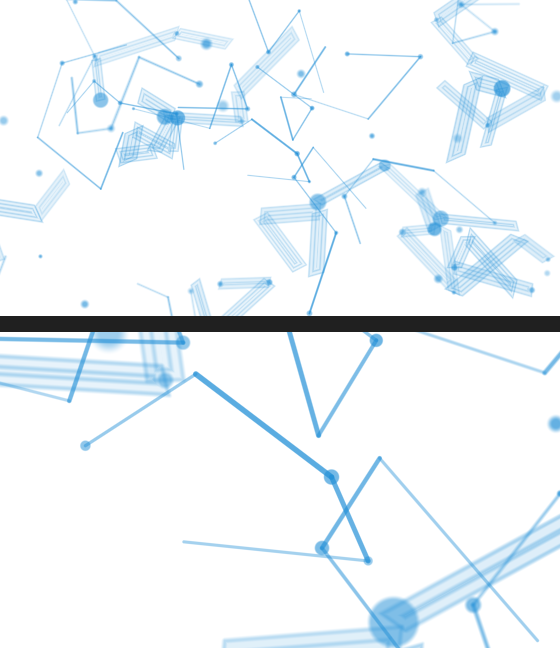
Top: the whole. Bottom: its middle third, enlarged.
Give the GLSL for this background, as a Shadertoy shader.

```glsl
// Pale blue network of thin chains, stranded ribbons and soft nodes on white
#define COLUMNS 7
#define ROWS 4
#define LINKS 4
#define INK vec3(0.13, 0.56, 0.84)
#define LINE_HALF_WIDTH 0.0021
#define STRAND_GAP 0.0125
#define RIBBON_SHARE 0.62
#define CALM_RADIUS 0.27
#define MAX_BLUR 0.0065
#define SEED 41.0

vec3 hash3(float n) {
    vec3 p = fract((n + SEED) * vec3(0.1031, 0.1030, 0.0973));
    p += dot(p, p.yzx + 33.33);
    return fract((p.xxy + p.yzz) * p.zyx);
}

// Coverage of a shape edge at distance d, softened by blur
float cover(float d, float halfWidth, float blur) {
    return 1.0 - smoothstep(halfWidth - blur, halfWidth + blur, d);
}

// Coordinates along and across the link from a to b, from its middle
vec2 linkSpace(vec2 p, vec2 a, vec2 b) {
    vec2 dir = normalize(b - a);
    vec2 q = p - 0.5 * (a + b);
    return vec2(dot(q, dir), dot(q, vec2(-dir.y, dir.x)));
}

float boxDistance(vec2 q, vec2 halfSize) {
    vec2 e = abs(q) - halfSize;
    return length(max(e, 0.0)) + min(max(e.x, e.y), 0.0);
}

// Nested outlines with a faint fill, like parallel strands joined at the ends
float ribbon(vec2 q, float halfLength, vec3 rnd, float blur) {
    q.x += (rnd.x - 0.5) * 1.6 * q.y;
    float d = boxDistance(q, vec2(halfLength, mix(0.013, 0.026, rnd.y)));
    float gap = STRAND_GAP * mix(0.8, 1.1, rnd.z);
    float ring = abs(d + gap * floor(clamp(-d / gap, 0.0, 1.6) + 0.5));
    float fill = cover(d, 0.0, blur) * mix(0.08, 0.18, rnd.z);
    float strands = cover(ring, LINE_HALF_WIDTH, blur) * mix(0.2, 0.38, rnd.x);
    return 1.0 - (1.0 - fill) * (1.0 - strands);
}

float thinLine(vec2 q, float halfLength, vec3 rnd, float blur) {
    float d = length(vec2(max(abs(q.x) - halfLength, 0.0), q.y));
    float halfWidth = LINE_HALF_WIDTH * mix(0.75, 1.5, rnd.x * rnd.x);
    return cover(d, halfWidth, blur) * mix(0.35, 0.8, rnd.x);
}

float node(vec2 p, vec2 center, float radius, float blur) {
    return cover(length(p - center), radius, min(blur, radius));
}

void mainImage(out vec4 fragColor, in vec2 fragCoord) {
    vec2 p = fragCoord / iResolution.y;
    vec2 size = vec2(iResolution.x / iResolution.y, 1.0);
    float pixel = 0.75 / iResolution.y;
    float clearLight = 1.0;

    for (int i = 0; i < COLUMNS * ROWS; i++) {
        // One chain starts in each jittered cell
        float id = float(i) * 23.0;
        vec3 place = hash3(id);
        vec3 kind = hash3(id + 1.0);
        vec2 cell = vec2(i % COLUMNS, i / COLUMNS);
        vec2 spot = (cell + place.xy) / vec2(COLUMNS, ROWS);
        float rim = length(spot - 0.5);
        bool isRibbon = rim > CALM_RADIUS && kind.x < RIBBON_SHARE;
        int count = isRibbon ? LINKS - 1 : LINKS;

        // Focus is sharp in the middle and softer toward the rim
        float defocus = smoothstep(0.15, 0.6, rim) * mix(0.3, 1.0, kind.y);
        float heading = 6.2832 * place.z;
        vec2 a = spot * size;
        float blurA = pixel + MAX_BLUR * defocus * 0.6;

        for (int k = 0; k < count; k++) {
            vec3 walk = hash3(id + 2.0 + float(k) * 2.0);
            vec3 look = hash3(id + 3.0 + float(k) * 2.0);
            float turn = mix(0.5, 2.5, walk.x);
            heading += walk.y < 0.35 ? -turn : turn;
            float span = mix(0.09, 0.27, walk.z);
            vec2 b = a + span * vec2(cos(heading), sin(heading));
            float blurB = pixel + MAX_BLUR * defocus * mix(0.2, 1.0, look.z);

            vec2 q = linkSpace(p, a, b);
            float along = clamp(q.x / span + 0.5, 0.0, 1.0);
            float blur = mix(blurA, blurB, along);
            float ink = isRibbon ? ribbon(q, 0.5 * span, look, blur)
                                 : thinLine(q, 0.5 * span, look, blur);
            ink *= mix(1.0, 0.75, blur / (MAX_BLUR + pixel));
            clearLight *= 1.0 - ink;

            // Joints, a few of them large
            if (look.y < 0.6) {
                float radius = mix(0.004, 0.009, look.x) + 0.004 * defocus;
                if (isRibbon && look.y < 0.16) radius = mix(0.018, 0.028, look.x);
                float dotInk = node(p, b, radius, blurB * 1.2);
                clearLight *= 1.0 - dotInk * mix(0.4, 0.68, walk.x);
            }
            a = b;
            blurA = blurB;
        }

        // Loose dots between the chains
        vec3 loose = hash3(id + 19.0);
        if (kind.z < 0.45) {
            vec2 center = (cell + loose.xy) / vec2(COLUMNS, ROWS) * size;
            float radius = mix(0.005, 0.017, loose.z);
            float dotInk = node(p, center, radius, pixel + radius * 0.4);
            clearLight *= 1.0 - dotInk * mix(0.35, 0.7, kind.y);
        }
    }

    // Overlaps deepen toward the full ink colour
    fragColor = vec4(mix(INK, vec3(1.0), clearLight), 1.0);
}
```
